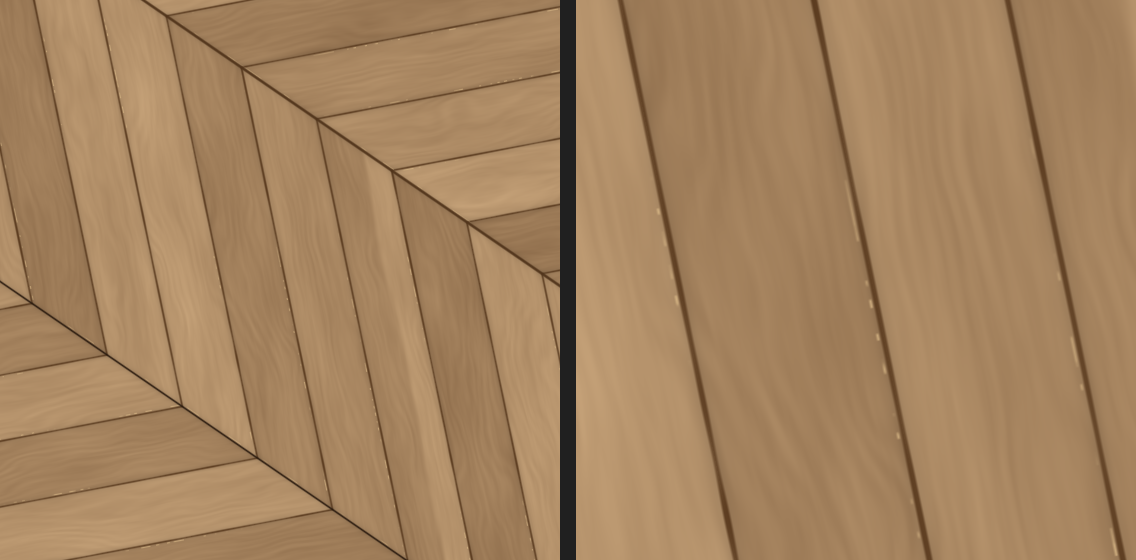
Left, the full canvas; right, a detail of the centre.
Give the GLSL for this texture, as a WebGL 1 fragment shader.

```glsl
precision highp float;
// Chevron parquet of brown oak planks, meeting along two diagonal seams.

uniform vec2 u_resolution;

#define SEAM_SLOPE 0.686     // fall of the seams
#define SEAM_START -0.1753   // height of the upper seam at the left edge
#define BAND 0.6779          // vertical distance between seams
#define PITCH 0.1342         // horizontal joint spacing along a seam
#define FIRST_JOINT 0.2969
#define STEEP_RUN 0.1628     // sideways run of a plank in the middle band
#define FLAT_RUN 0.7734      // sideways run of a plank in the outer bands
#define PLANK_WIDTH 0.1135
#define JOINT_HALF 0.0016
#define GRAIN 0.13
#define MOTTLE 0.34

const float TAU = 6.28318;
const vec3 DARK_OAK = vec3(0.545, 0.415, 0.285);
const vec3 LIGHT_OAK = vec3(0.795, 0.655, 0.490);
const vec3 JOINT_BROWN = vec3(0.35, 0.225, 0.115);
const vec3 SEAM_BLACK = vec3(0.15, 0.09, 0.045);
const vec3 GLINT = vec3(0.87, 0.74, 0.54);

float hash(vec2 p) {
  return fract(sin(dot(p, vec2(127.1, 311.7))) * 43758.55);
}

float noise(vec2 p) {
  vec2 i = floor(p), f = fract(p);
  f = f * f * (3.0 - 2.0 * f);
  return mix(mix(hash(i), hash(i + vec2(1, 0)), f.x),
             mix(hash(i + vec2(0, 1)), hash(i + vec2(1, 1)), f.x), f.y);
}

float fbm(vec2 p) {
  float sum = 0.0, amp = 0.5;
  for (int i = 0; i < 3; i++) {
    sum += amp * noise(p);
    p = p * 2.03 + 17.3;
    amp *= 0.5;
  }
  return sum / 0.875;
}

// Stain of a plank, -1 dark to 1 light; each band has its own rhythm.
float stain(float n, float band) {
  float a = n * TAU / 6.0;
  if (band < 0.0) return mod(n, 4.0) / 1.5 - 1.0;
  if (band > 0.0) return 0.65 * cos(n * TAU / 2.0);
  return 0.2 * cos(a) - 0.52 * sin(a) - 0.73 * cos(2.0 * a);
}

// Wavy growth rings and fine pores; q = (across in planks, along in canvas).
float woodGrain(vec2 q) {
  float warp = fbm(q * vec2(1.6, 5.0));
  float phase = q.x * 7.0 + warp * 5.5 + 0.6 * noise(q * vec2(5.0, 14.0));
  float rings = sin(TAU * phase) * (0.25 + 0.75 * noise(q * vec2(4.0, 9.0) + 31.0));
  float streaks = fbm(vec2(q.x * 13.0 + warp * 5.0, q.y * 7.0)) - 0.5;
  float pores = noise(vec2(q.x * 42.0 + warp * 6.0, q.y * 45.0)) - 0.5;
  return 0.38 * rings + 1.4 * streaks + 0.35 * pores;
}

float stroke(float d, float halfWidth, float px) {
  float soft = 0.6 * px + 0.0007;
  return 1.0 - smoothstep(halfWidth - soft, halfWidth + soft, abs(d));
}

void main() {
  vec2 p = gl_FragCoord.xy / u_resolution;
  p.y = 1.0 - p.y;
  float px = 1.0 / u_resolution.y;

  // Skewed plank layout: t runs across the bands, u counts joints.
  float t = (p.y - SEAM_SLOPE * p.x - SEAM_START) / BAND;
  float band = floor(t);
  bool steep = band == 0.0;
  float run = steep ? STEEP_RUN * t
            : band < 0.0 ? -FLAT_RUN * t : STEEP_RUN - FLAT_RUN * (t - 1.0);
  float u = (p.x - FIRST_JOINT - run) / PITCH;
  float n = floor(u), across = u - n;
  float along = dot(p, steep ? vec2(0.202, 0.979) : vec2(0.982, -0.187));

  // Wood tone: stain, sapwood, cloudy mottling and grain.
  float seed = hash(vec2(n, band) + 3.7);
  vec2 q = vec2(across + seed * 37.0, along + seed * 53.0);
  float tone = 0.5 + 0.22 * stain(n, band);
  if (steep && mod(n, 6.0) == 2.0) {
    float edge = 0.55 + 0.16 * (noise(vec2(along * 5.0, 2.0)) - 0.5);
    tone += 0.27 * smoothstep(edge - 0.05, edge + 0.05, across) - 0.06;
  }
  tone += MOTTLE * (fbm(q * vec2(2.2, 5.5) + 9.0) - 0.5);
  tone += GRAIN * woodGrain(q);
  vec3 color = mix(DARK_OAK, LIGHT_OAK, clamp(tone, -0.2, 1.1));

  // Plank joints with shaded bevels and broken glints.
  float joint = floor(u + 0.5);
  float jd = (u - joint) * PLANK_WIDTH;
  float wear = noise(vec2(along * 28.0, joint * 7.3 + band));
  color *= 1.0 - 0.14 * exp(-abs(jd) / 0.004);
  float side = hash(vec2(joint, band)) < 0.5 ? -1.0 : 1.0;
  float chips = smoothstep(0.62, 0.85, noise(vec2(along * 150.0, joint)))
              * smoothstep(0.45, 0.75, noise(vec2(along * 9.0, joint + 5.0)));
  color = mix(color, GLINT, 0.75 * chips * stroke(jd - side * 0.0033, 0.0007, px));
  float jointHalf = JOINT_HALF * (steep ? 1.0 : 0.8) * (0.8 + 0.4 * wear);
  color = mix(color, JOINT_BROWN, (0.7 + 0.25 * wear) * stroke(jd, jointHalf, px));

  // Band seams: a broad brown upper one, a thin black lower one.
  float seam = floor(t + 0.5);
  float sd = (t - seam) * BAND * inversesqrt(1.0 + SEAM_SLOPE * SEAM_SLOPE);
  bool lower = seam > 0.5;
  float seamChips = smoothstep(0.6, 0.85, noise(vec2(p.x * 80.0, seam + 8.0)));
  color *= 1.0 - 0.16 * exp(-abs(sd) / 0.004);
  color = mix(color, GLINT, 0.5 * seamChips * stroke(sd + 0.0034, 0.0006, px));
  color = mix(color, lower ? SEAM_BLACK : JOINT_BROWN * 0.9,
              0.92 * stroke(sd, lower ? 0.0014 : 0.0023, px));

  gl_FragColor = vec4(color, 1.0);
}
```
